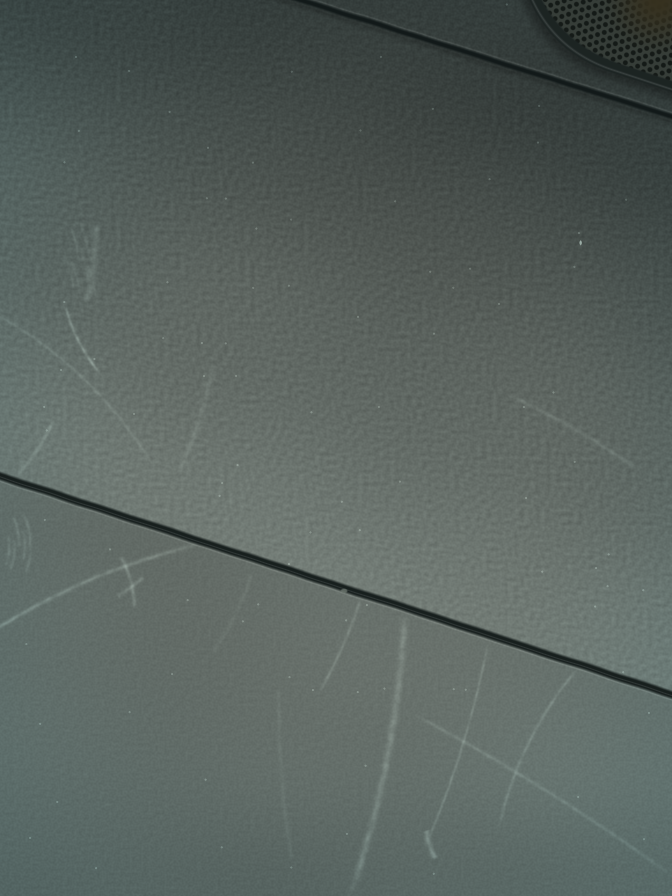
Write a WebGL 2 fragment shader that draws this texture.

```glsl
#version 300 es
precision highp float;
uniform vec2 u_resolution;
out vec4 outColor;

float hash(vec2 p) {
    vec3 q = fract(p.xyx * vec3(0.1031, 0.103, 0.0973));
    q += dot(q, q.yzx + 33.33);
    return fract((q.x + q.y) * q.z);
}

vec2 gradientAt(vec2 cell) {
    float angle = 6.2832 * hash(cell);
    return vec2(cos(angle), sin(angle));
}

float gradientNoise(vec2 p) {
    vec2 i = floor(p), f = fract(p);
    vec2 u = f * f * f * (f * (f * 6.0 - 15.0) + 10.0);
    vec2 e = vec2(1.0, 0.0);
    float low = mix(dot(gradientAt(i), f), dot(gradientAt(i + e), f - e), u.x);
    float high = mix(dot(gradientAt(i + e.yx), f - e.yx), dot(gradientAt(i + 1.0), f - 1.0), u.x);
    return mix(low, high, u.y);
}

float smoothMin(float a, float b, float k) {
    float h = max(k - abs(a - b), 0.0) / k;
    return min(a, b) - h * h * k * 0.25;
}

// Soft band of a given half width around zero
float band(float d, float halfWidth, float soft) {
    return 1.0 - smoothstep(halfWidth - soft, halfWidth + soft, abs(d));
}

// Bowed stroke from a to b, broken up along its length
float scratch(vec2 p, vec2 a, vec2 b, float bow, float width) {
    vec2 d = b - a;
    float len = length(d);
    vec2 along = d / len;
    float t = dot(p - a, along) / len;
    float across = dot(p - a, vec2(-along.y, along.x)) - bow * 4.0 * t * (1.0 - t);
    float ends = smoothstep(-0.02, 0.06, t) * (1.0 - smoothstep(0.9, 1.02, t));
    float wear = 0.75 + 0.7 * gradientNoise(p * 75.0);
    return exp(-across * across / (width * width)) * ends * wear;
}

float allScratches(vec2 p) {
    float s = 0.0;
    // Lower panel
    s += 0.12 * scratch(p, vec2(0.602, 0.417), vec2(0.521, 0.0), 0.015, 0.005);
    s += 0.13 * scratch(p, vec2(-0.02, 0.388), vec2(0.295, 0.523), 0.015, 0.003);
    s += 0.09 * scratch(p, vec2(0.726, 0.375), vec2(0.637, 0.083), 0.008, 0.0022);
    s += 0.15 * scratch(p, vec2(0.635, 0.098), vec2(0.649, 0.055), -0.003, 0.004);
    s += 0.09 * scratch(p, vec2(0.858, 0.337), vec2(0.742, 0.1), -0.016, 0.0025);
    s += 0.08 * scratch(p, vec2(0.62, 0.268), vec2(1.0, 0.03), 0.008, 0.0028);
    s += 0.09 * scratch(p, vec2(0.536, 0.44), vec2(0.475, 0.303), 0.004, 0.0025);
    s += 0.04 * scratch(p, vec2(0.375, 0.48), vec2(0.315, 0.36), 0.005, 0.003);
    s += 0.04 * scratch(p, vec2(0.415, 0.31), vec2(0.435, 0.05), -0.006, 0.003);
    s += 0.12 * scratch(p, vec2(0.18, 0.505), vec2(0.2, 0.428), 0.005, 0.003);
    s += 0.10 * scratch(p, vec2(0.175, 0.445), vec2(0.215, 0.475), 0.0, 0.003);
    // Upper panel
    s += 0.16 * scratch(p, vec2(0.098, 0.875), vec2(0.15, 0.776), -0.006, 0.0024);
    s += 0.07 * scratch(p, vec2(-0.01, 0.868), vec2(0.228, 0.64), 0.022, 0.0025);
    s += 0.09 * scratch(p, vec2(0.08, 0.708), vec2(0.025, 0.625), 0.004, 0.003);
    s += 0.08 * scratch(p, vec2(0.143, 1.0), vec2(0.129, 0.88), 0.003, 0.005);
    s += 0.06 * scratch(p, vec2(0.316, 0.79), vec2(0.265, 0.63), 0.006, 0.004);
    s += 0.07 * scratch(p, vec2(0.76, 0.745), vec2(0.95, 0.635), 0.004, 0.003);
    // Clusters of short scuffs at the left
    for (float i = 0.0; i < 6.0; i++) {
        vec2 jitter = vec2(hash(vec2(i, 3.0)), hash(vec2(i, 8.0)));
        vec2 low = vec2(0.005, 0.52) + jitter * vec2(0.05, 0.06);
        vec2 high = vec2(0.09, 0.93) + jitter * vec2(0.05, 0.09);
        s += 0.07 * scratch(p, low, low + vec2(0.025 * jitter.y - 0.01, -0.045), 0.003, 0.0025);
        s += 0.05 * scratch(p, high, high + vec2(0.012, -0.05), 0.002, 0.0025);
    }
    return s;
}

void main() {
    vec2 p = gl_FragCoord.xy / u_resolution.x;
    float px = 1.0 / u_resolution.x;

    // Signed heights over the two slanted seams
    float wobble = 0.0012 * gradientNoise(p * 18.0);
    float seam = (p.y - 0.625 + 0.325 * p.x) * 0.951 + wobble;
    float topSeam = (p.y - 1.333 + 0.314 * (p.x - 0.448)) * 0.954 + wobble;

    // Panel shading
    float upper = mix(0.465, 0.385, smoothstep(-0.02, 0.36, seam));
    upper -= 0.165 * smoothstep(0.27, 0.88, seam);
    upper -= 0.025 * smoothstep(0.2, 0.0, p.x) * smoothstep(0.25, 0.0, seam);
    float lower = 0.405 + 0.02 * smoothstep(0.25, 0.8, p.x) - 0.035 * smoothstep(0.2, 0.0, p.y);
    float isUpper = smoothstep(-px, px, seam);
    float light = mix(lower, upper, isUpper);
    light += 0.018 * gradientNoise(p * vec2(3.0, 5.0) + 7.0);

    // Embossed leather grain
    vec2 g = p * vec2(125.0, 155.0);
    vec2 lean = vec2(-0.35, 0.45);
    float emboss = gradientNoise(g - lean) - gradientNoise(g + lean);
    light += emboss * mix(0.012, 0.034, isUpper) * smoothstep(1.5, 0.3, seam);
    light += 0.028 * gradientNoise(p * 290.0 + 31.0);

    // Scratches and dust specks
    light += allScratches(p) * 0.9;
    vec2 cell = floor(p * 38.0);
    vec2 speckPos = 0.2 + 0.6 * vec2(hash(cell + 5.0), hash(cell + 19.0));
    float speck = 1.0 - smoothstep(0.03, 0.09, length(fract(p * 38.0) - speckPos));
    light += 0.13 * speck * step(0.95, hash(cell + 41.0));
    light += 0.35 * (1.0 - smoothstep(0.5, 1.2, length((p - vec2(0.864, 0.972)) / vec2(0.002, 0.004))));

    // Teal tint grows toward the borders
    float border = smoothstep(0.25, 0.85, length((p - vec2(0.52, 0.65)) / vec2(1.0, 1.15)));
    vec3 color = light * mix(vec3(0.965, 1.045, 0.995), vec3(0.87, 1.06, 1.04), border);

    // Main seam: lit lip, dark gap, faint inner edge
    color += 0.07 * band(seam + 0.0075, 0.001, 0.0015);
    color = mix(color, vec3(0.09, 0.12, 0.115), band(seam, 0.0052, 0.0012 + px));
    color += 0.11 * band(seam + 0.0012, 0.0006, 0.0014);
    float nub = length((p - vec2(0.512, 0.454)) / vec2(0.006, 0.004));
    color = mix(color, vec3(0.42, 0.46, 0.43), 0.8 * (1.0 - smoothstep(0.5, 1.1, nub)));

    // Top seam
    color += 0.08 * band(topSeam - 0.006, 0.001, 0.002);
    color = mix(color, vec3(0.07, 0.10, 0.10), band(topSeam, 0.0036, 0.001 + px));
    color *= 1.0 - 0.2 * band(topSeam + 0.008, 0.003, 0.006);

    // Rounded grille in the corner
    float edgeBelow = dot(p - vec2(1.0, 1.196), vec2(0.313, 0.95));
    float edgeLeft = dot(p - vec2(0.787, 1.333), vec2(0.944, 0.33));
    float inside = smoothMin(edgeBelow, edgeLeft, 0.08);
    vec2 mesh = mat2(0.95, -0.31, 0.31, 0.95) * p * 95.0;
    mesh.x += 0.5 * mod(floor(mesh.y), 2.0);
    float hole = 1.0 - smoothstep(0.22, 0.46, length(fract(mesh) - 0.5));
    vec3 grille = mix(vec3(0.21, 0.24, 0.22), vec3(0.08, 0.10, 0.09), hole);
    grille = mix(grille, vec3(0.21, 0.19, 0.12), smoothstep(0.09, 0.0, length(p - vec2(0.98, 1.335))));
    vec3 rim = vec3(0.11, 0.14, 0.135) + 0.13 * band(inside - 0.004, 0.001, 0.002);
    grille = mix(rim, grille, smoothstep(0.014, 0.018, inside));
    color *= 1.0 - 0.3 * smoothstep(-0.02, 0.0, inside);
    color = mix(color, grille, smoothstep(-px, px, inside));

    outColor = vec4(color, 1.0);
}
```
